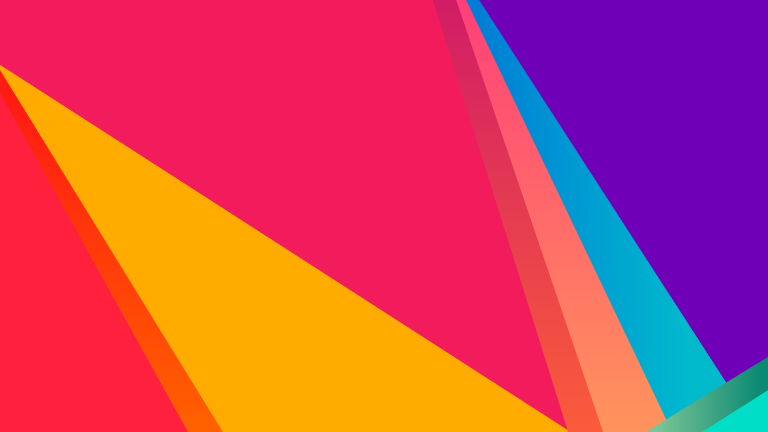
This background is drawn by a WebGL 2 fragment shader. Its source:

```glsl
#version 300 es
precision highp float;
// Flat paper-like shards fanning out over a magenta field.
// Each shard is a half-plane with a smooth edge, painted back to front;
// folded shards carry a linear gradient. Units: canvas height = 1.

uniform vec2 u_resolution;
out vec4 outColor;

// Flat colours
const vec3 MAGENTA = vec3(0.949, 0.106, 0.357);
const vec3 AMBER   = vec3(1.000, 0.670, 0.000);
const vec3 RED     = vec3(1.000, 0.125, 0.245);
const vec3 PURPLE  = vec3(0.440, 0.000, 0.720);
const vec3 TEAL    = vec3(0.000, 0.870, 0.780);

// Gradient ends
const vec3 FLAME_TOP  = vec3(1.00, 0.11, 0.07), FLAME_LOW  = vec3(1.00, 0.38, 0.00);
const vec3 SHADE_TOP  = vec3(0.82, 0.11, 0.40), SHADE_LOW  = vec3(0.98, 0.36, 0.23);
const vec3 CORAL_TOP  = vec3(1.00, 0.25, 0.47), CORAL_LOW  = vec3(1.00, 0.58, 0.36);
const vec3 BLUE_LEFT  = vec3(0.00, 0.49, 0.84), BLUE_RIGHT = vec3(0.00, 0.73, 0.80);
const vec3 GREEN_LEFT = vec3(0.48, 0.77, 0.59), GREEN_RIGHT = vec3(0.04, 0.54, 0.45);

// Coverage of the half-plane to the left of the line a -> b
float leftOf(vec2 p, vec2 a, vec2 b) {
    vec2 dir = normalize(b - a);
    float dist = dir.x * (p.y - a.y) - dir.y * (p.x - a.x);
    return clamp(dist * u_resolution.y + 0.5, 0.0, 1.0);
}

// Linear blend of two colours as t runs from start to end
vec3 ramp(vec3 from, vec3 to, float start, float end, float t) {
    return mix(from, to, clamp((t - start) / (end - start), 0.0, 1.0));
}

void main() {
    vec2 p = gl_FragCoord.xy / u_resolution.y;
    vec3 color = MAGENTA;

    // Left fan: amber wedge, flame fold, red corner
    vec3 flame = ramp(FLAME_LOW, FLAME_TOP, 0.0, 0.75, p.y);
    color = mix(color, AMBER, leftOf(p, vec2(1.315, 0.004), vec2(0.0, 0.850)));
    color = mix(color, flame, leftOf(p, vec2(0.516, 0.0), vec2(0.0, 0.838)));
    color = mix(color, RED,   leftOf(p, vec2(0.435, 0.0), vec2(0.0, 0.785)));

    // Right fan: shaded fold, coral and blue strips, purple field
    vec3 shade = ramp(SHADE_LOW, SHADE_TOP, 0.0, 1.0, p.y);
    vec3 coral = ramp(CORAL_LOW, CORAL_TOP, 0.0, 1.0, p.y);
    vec3 blue  = ramp(BLUE_LEFT, BLUE_RIGHT, 1.10, 1.60, p.x);
    color = mix(color, shade,  leftOf(p, vec2(1.002, 1.0), vec2(1.315, 0.0)));
    color = mix(color, coral,  leftOf(p, vec2(1.056, 1.0), vec2(1.396, 0.0)));
    color = mix(color, blue,   leftOf(p, vec2(1.079, 1.0), vec2(1.556, 0.0)));
    color = mix(color, PURPLE, leftOf(p, vec2(1.109, 1.0), vec2(1.755, 0.0)));

    // Lower right corner: green fold over teal
    vec3 green = ramp(GREEN_LEFT, GREEN_RIGHT, 1.52, 1.76, p.x);
    color = mix(color, green, leftOf(p, vec2(1.778, 0.174), vec2(1.495, 0.0)));
    color = mix(color, TEAL,  leftOf(p, vec2(1.778, 0.097), vec2(1.625, 0.0)));

    outColor = vec4(color, 1.0);
}
```
